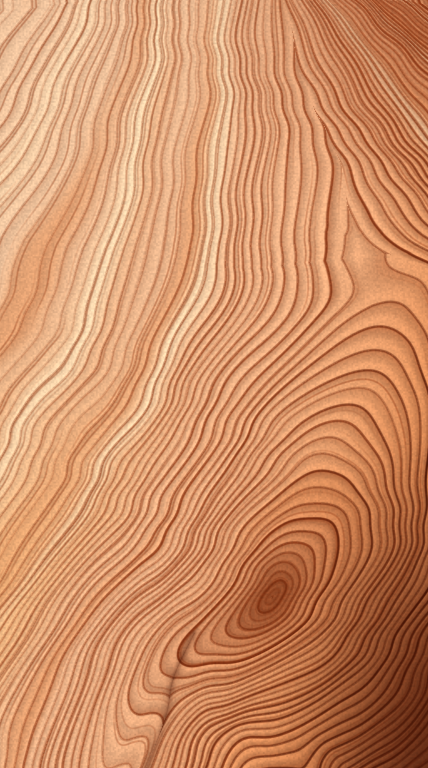
This texture is drawn by a WebGL 1 fragment shader. Its source:

```glsl
precision highp float;
// Warm polished wood: wavy grain sweeping down past a tilted knot.
uniform vec2 u_resolution;

// Layout, in units of canvas height
const vec2 KNOT = vec2(0.345, 0.225);
const vec2 AXIS = vec2(0.42, 0.907);        // long direction of the knot
const vec2 FORK = vec2(0.456, 0.6875);      // where the grain parts above the knot
const float SPINE_LEAN = 0.27;
const float SPINE_LEVEL = 0.17;
const vec2 CUT_TOP = vec2(0.247, 0.175);    // crease below the knot
const vec2 CUT_END = vec2(0.195, -0.02);
const float CUT_LEVEL = 0.095;
const float RING_DENSITY = 130.0;
const float LINE_WIDTH = 0.0014;
// Colours
const vec3 CREAM = vec3(1.0, 0.89, 0.73);
const vec3 PALE = vec3(0.94, 0.77, 0.62);
const vec3 TAN = vec3(0.93, 0.70, 0.53);
const vec3 HONEY = vec3(0.95, 0.71, 0.47);
const vec3 RUST = vec3(0.86, 0.54, 0.33);
const vec3 BROWN = vec3(0.57, 0.23, 0.09);
const vec3 DARK = vec3(0.28, 0.08, 0.02);

float hash(vec2 p) {
  return fract(sin(dot(p, vec2(41.3, 289.1))) * 4375.85);
}

float noise(vec2 p) {
  vec2 i = floor(p), f = fract(p);
  f = f * f * (3.0 - 2.0 * f);
  return mix(mix(hash(i), hash(i + vec2(1, 0)), f.x),
             mix(hash(i + vec2(0, 1)), hash(i + vec2(1, 1)), f.x), f.y);
}

// Layered sines that make the grain waver
vec2 waver(vec2 p) {
  vec2 w = 0.009 * sin(p.yx * vec2(11.0, 9.0) + p * 5.0 + vec2(1.0, 2.6));
  w += 0.0048 * sin(p.yx * vec2(29.0, 23.0) + p * vec2(17.0, 8.0) + 70.0 * w);
  return w + 0.0018 * sin(p.yx * vec2(76.0, 61.0) - p * vec2(33.0, 41.0) + 260.0 * w);
}

float smoothMin(float a, float b, float k) {
  float h = max(k - abs(a - b), 0.0) / k;
  return min(a, b) - h * h * k * 0.25;
}

float segment(vec2 p, vec2 a, vec2 b) {
  vec2 d = b - a;
  return length(p - a - d * clamp(dot(p - a, d) / dot(d, d), 0.0, 1.0));
}

float glow(float x, float centre, float width) {
  float d = (x - centre) / width;
  return exp(-d * d);
}

// Growth level: zero in the knot, rising outward; its contours are the grain
float growth(vec2 p) {
  p += waver(p);
  vec2 q = p - KNOT;
  q.x -= 0.4 * q.y * glow(q.y, 0.0, 0.17);
  float along = dot(q, AXIS);
  float across = q.x * AXIS.y - q.y * AXIS.x;
  float up = max(along, 0.0), down = max(-along, 0.0);
  float reach = 0.6 * up / (1.0 + 1.2 * up) + max(up - 0.46, 0.0)
              + down * mix(0.25, 1.0, smoothstep(-0.1, 0.1, across));
  float knot = length(vec2(across, reach));
  // Grain fanning to both sides of a spine above the fork
  float u = p.x - FORK.x + SPINE_LEAN * (p.y - FORK.y);
  float fall = max(1.0 - p.y, 0.0);
  float spread = 2.0 + 3.5 * exp(4.0 * min(u, 0.0));
  float fan = u < 0.0 ? -u / (1.0 + spread * fall) : 2.0 * u / (1.0 + 8.0 * fall);
  fan += 0.6 * max(0.66 - p.y, 0.0) * smoothstep(-0.25, -0.05, u);
  fan += 0.08 * max(p.y - FORK.y, 0.0);
  float level = smoothMin(knot, SPINE_LEVEL + fan, 0.05);
  level = smoothMin(level, CUT_LEVEL + segment(p, CUT_TOP, CUT_END), 0.03);
  // Flatter sweep across the left side
  return level + 0.08 * smoothstep(0.3, 0.65, p.y) * (1.0 - smoothstep(0.05, 0.45, p.x));
}

float ringPhase(float g) {
  return RING_DENSITY * g * (1.0 - 0.5 * g) + 0.45 * sin(47.0 * g);
}

void main() {
  float px = 1.0 / u_resolution.y;
  vec2 p = gl_FragCoord.xy * px;
  float g = growth(p);
  float phase = ringPhase(g);
  const float E = 0.001;
  float slope = length(vec2(ringPhase(growth(p + vec2(E, 0.0))) - phase,
                            ringPhase(growth(p + vec2(0.0, E))) - phase)) / E;
  // Base tone, deepening toward the lower right
  float depth = p.x * 1.07 + (1.0 - p.y) * 0.4;
  float left = smoothstep(0.19, 0.31, g);
  vec3 col = mix(PALE, TAN, smoothstep(0.1, 0.55, depth));
  col = mix(col, HONEY, 0.8 * left * smoothstep(0.35, 0.9, 1.0 - p.y));
  col = mix(col, RUST, smoothstep(0.48, 0.88, depth));
  // Broad bands and cream streaks that follow the grain
  float band = noise(vec2(g * 26.0, p.y * 3.0 + g * 9.0));
  col = mix(col, RUST, 0.55 * smoothstep(0.5, 0.95, band));
  float streak = glow(g, 0.295, 0.014) + glow(g, 0.40, 0.016) + 0.6 * glow(g, 0.525, 0.02);
  col = mix(col, CREAM, 0.85 * min(streak, 1.0) * left * smoothstep(-0.1, 0.6, p.y));
  // Ring lines: a lit slope, then a soft shade ending in a thin dark edge
  float f = fract(phase);
  float id = floor(phase + 0.5);
  float vary = (0.45 + 0.55 * hash(vec2(id, 3.0))) * (0.6 + 0.7 * noise(vec2(id * 3.7, p.y * 7.0)));
  float strength = mix(0.45, 1.15, smoothstep(0.25, 0.7, depth)) * vary;
  float edge = min(f, 1.0 - f) / max(slope, 1.0);
  float line = 1.0 - smoothstep(0.2 * LINE_WIDTH, LINE_WIDTH + px, edge);
  col *= 1.0 + 0.08 * strength * sin(6.2832 * f);
  col = mix(col, BROWN, min(0.55 * strength * pow(f, 4.0), 1.0));
  vec3 ink = mix(BROWN, DARK, smoothstep(0.5, 0.95, depth));
  col = mix(col, ink, min(0.85 * strength * line, 1.0));
  // Fainter hairlines between the rings
  float hair = phase * 1.618 + 0.3;
  float hairEdge = abs(fract(hair + 0.5) - 0.5) / max(slope * 1.618, 1.0);
  float hairFade = smoothstep(0.35, 0.8, noise(vec2(floor(hair + 0.5) * 2.3, p.y * 6.0)));
  col = mix(col, BROWN, 0.4 * hairFade * (1.0 - smoothstep(0.0, 0.001 + px, hairEdge)));
  // Dark heart, crease and corners
  col = mix(col, BROWN * 0.8, 0.7 * (1.0 - smoothstep(0.0, 0.055, g)));
  col = mix(col, BROWN, 0.25 * (1.0 - smoothstep(0.03, 0.11, g)));
  col = mix(col, DARK, 0.5 * exp(-segment(p + waver(p), CUT_TOP, CUT_END) / 0.004));
  float low = 1.0 - smoothstep(0.0, 0.34, length((p - vec2(0.57, 0.02)) * vec2(1.4, 0.7)));
  float high = 1.0 - smoothstep(0.0, 0.35, length(p - vec2(0.57, 1.0)));
  col = mix(mix(col, DARK, 0.78 * low), BROWN, 0.4 * high);
  // Fine pores
  gl_FragColor = vec4(col * (1.0 + 0.12 * (noise(p * 460.0) - 0.5)), 1.0);
}
```
